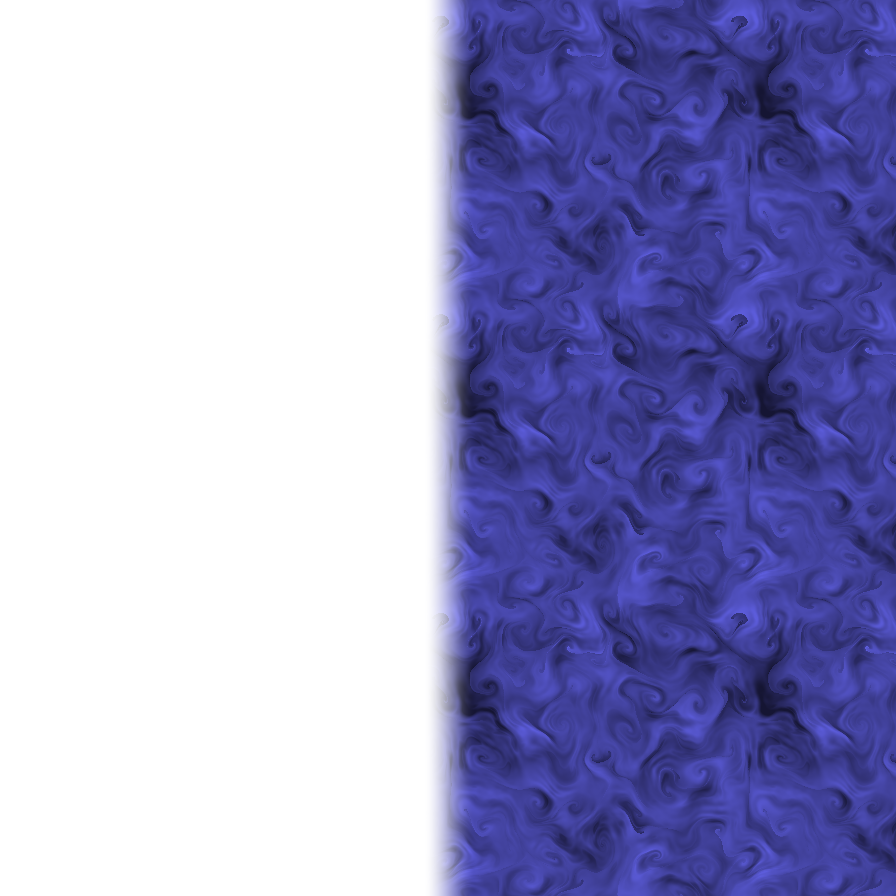
This background is drawn by a WebGL 1 fragment shader. Its source:

```glsl
precision highp float;
// White left half that fades softly into blue, brushed, glassy strands on the right.
// The strands come from tiling gradient noise smeared along a swirling flow;
// soft dark and bright patches shade each of the 3 x 3 repeated tiles.
uniform vec2 u_resolution;

vec2 cellGradient(vec2 cell, float period) {
  cell = mod(cell, period);
  float angle = 6.2832 * fract(sin(dot(cell, vec2(127.1, 311.7))) * 43758.5);
  return vec2(cos(angle), sin(angle));
}

// Gradient noise that repeats over the unit tile
float tileNoise(vec2 p, float period) {
  p *= period;
  vec2 i = floor(p), f = p - i;
  vec2 u = f * f * f * (f * (f * 6.0 - 15.0) + 10.0);
  vec2 e = vec2(1.0, 0.0);
  float a = dot(cellGradient(i, period), f);
  float b = dot(cellGradient(i + e, period), f - e);
  float c = dot(cellGradient(i + e.yx, period), f - e.yx);
  float d = dot(cellGradient(i + 1.0, period), f - 1.0);
  return mix(mix(a, b, u.x), mix(c, d, u.x), u.y);
}

float stream(vec2 p) {
  return tileNoise(p, 4.0) + 0.4 * tileNoise(p + 0.37, 9.0);
}

// Unit direction along the contours of the stream function
vec2 flow(vec2 p) {
  float here = stream(p);
  float dx = stream(p + vec2(0.004, 0.0)) - here;
  float dy = stream(p + vec2(0.0, 0.004)) - here;
  return normalize(vec2(dy, -dx) + 0.00001);
}

// Soft elliptical patch that wraps around the tile
float patchAt(vec2 p, vec2 centre, vec2 size) {
  vec2 d = (fract(p - centre + 0.5) - 0.5) / size;
  return exp(-dot(d, d));
}

float shade(vec2 p) {
  float tone = 0.6;
  // Dark hollows
  tone -= 0.27 * patchAt(p, vec2(0.56, 0.70), vec2(0.10, 0.13));
  tone -= 0.20 * patchAt(p, vec2(0.63, 0.50), vec2(0.11, 0.04));
  tone -= 0.17 * patchAt(p, vec2(0.99, 0.19), vec2(0.10, 0.06));
  tone -= 0.12 * patchAt(p, vec2(0.24, 0.42), vec2(0.09, 0.10));
  tone -= 0.14 * patchAt(p, vec2(0.28, 0.83), vec2(0.17, 0.09));
  // Bright sheens
  tone += 0.15 * patchAt(p, vec2(0.39, 0.40), vec2(0.06, 0.05));
  tone += 0.13 * patchAt(p, vec2(0.91, 0.49), vec2(0.07, 0.06));
  tone += 0.13 * patchAt(p, vec2(0.58, 0.07), vec2(0.10, 0.12));
  tone += 0.11 * patchAt(p, vec2(0.21, 0.10), vec2(0.07, 0.04));
  tone += 0.09 * patchAt(p, vec2(0.92, 0.93), vec2(0.07, 0.05));
  tone += 0.09 * patchAt(p, vec2(0.03, 0.78), vec2(0.06, 0.05));
  tone += 0.05 * patchAt(p, vec2(0.68, 0.30), vec2(0.16, 0.14));
  return tone;
}

vec3 strands(vec2 uv) {
  vec2 tile = fract(uv * 3.0);
  vec2 p = tile;
  float fine = 0.0, broad = 0.0;

  // Average the noise along the flow to draw out the strands
  for (int i = 0; i < 14; i++) {
    fine += tileNoise(p, 48.0) / 14.0;
    broad += tileNoise(p, 22.0) / 14.0;
    p += 0.008 * flow(p);
  }

  float tone = shade(mix(tile, p, 0.6));
  float roughness = 0.65 + 0.9 * smoothstep(-0.2, 0.3, tileNoise(tile + 0.2, 6.0));
  roughness += 0.5 * smoothstep(0.55, 0.4, tone);
  tone += 0.22 * tileNoise(p, 7.0);
  tone += roughness * (0.42 * fine + 0.3 * broad);
  // Thin creases between strands
  tone -= 0.09 * roughness * smoothstep(0.08, 0.22, fine - broad);
  return vec3(0.42, 0.42, 1.0) * clamp(tone, 0.2, 0.86);
}

void main() {
  vec2 uv = gl_FragCoord.xy / u_resolution;
  vec3 colour = vec3(1.0);
  float cover = smoothstep(0.473, 0.53, uv.x);
  if (cover > 0.0) colour = mix(colour, strands(uv), cover);
  gl_FragColor = vec4(colour, 1.0);
}
```
